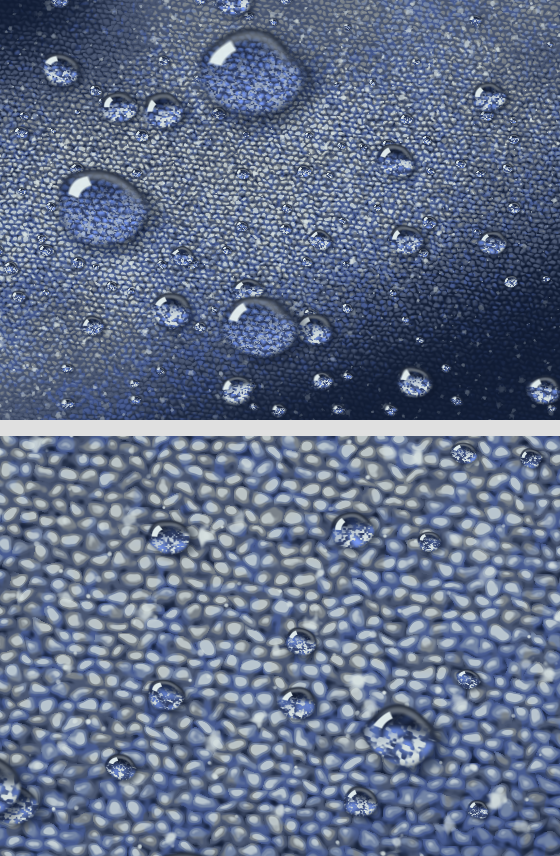
Top: the whole. Bottom: its middle third, enlarged.
A Shadertoy shader for this texture:

```glsl
// Water drops beaded on dark blue woven fabric, with a shallow depth of field.

const vec3 NIGHT = vec3(0.06, 0.105, 0.20);
const vec3 SLATE = vec3(0.29, 0.34, 0.45);
const vec3 STEEL = vec3(0.45, 0.52, 0.65);
const vec3 ASH   = vec3(0.48, 0.51, 0.54);
const vec3 BLUE  = vec3(0.29, 0.37, 0.59);
const vec3 PEARL = vec3(0.84, 0.88, 0.88);

float hash(vec2 p) {
    vec3 a = fract(vec3(p.xyx) * 0.1031);
    a += dot(a, a.yzx + 33.33);
    return fract((a.x + a.y) * a.z);
}

vec2 hash2(vec2 p) {
    return vec2(hash(p + 17.3), hash(p + 71.9));
}

float noise(vec2 p) {
    vec2 i = floor(p), f = fract(p);
    f = f * f * (3.0 - 2.0 * f);
    vec2 e = vec2(0.0, 1.0);
    return mix(mix(hash(i), hash(i + e.yx), f.x),
               mix(hash(i + e.xy), hash(i + e.yy), f.x), f.y);
}

vec2 rotate(vec2 p, float a) {
    float c = cos(a), s = sin(a);
    return vec2(c * p.x - s * p.y, s * p.x + c * p.y);
}

// Staggered rows of uneven yarn bumps, brightest on their upper left
float weave(vec2 p, float blur) {
    vec2 wander = vec2(noise(p * 85.0), noise(p * 85.0 + 40.0)) - 0.5;
    vec2 drift = vec2(noise(p * 17.0 + 9.0), noise(p * 17.0 + 70.0)) - 0.5;
    p = rotate(p, 0.12) + 0.007 * wander + 0.008 * drift;
    vec2 g = p / vec2(0.0158, 0.0122) + 200.0;
    float row = floor(g.y);
    g.x += 0.5 * mod(row, 2.0) + 0.2 * hash(vec2(row, 3.0));
    vec2 id = floor(g);
    float yarn = hash(id);
    vec2 f = fract(g) - 0.5 + 0.16 * (hash2(id) - 0.5);
    f.y += 0.7 * (hash(id + 5.0) - 0.45) * f.x;
    float bump = 1.0 - smoothstep(0.1, 0.62, length(f * vec2(0.95, 1.05)));
    float lit = bump * (0.72 + 0.45 * yarn + 0.9 * f.y - 0.5 * f.x);
    return mix(lit, 0.44, 0.55 * blur);
}

// Broad light: dark lower right, dark upper left corner
float lighting(vec2 p) {
    float lower = smoothstep(-0.30, 0.30, p.y - 0.4 * (p.x - 0.45) - 0.13);
    float corner = smoothstep(0.06, 0.58, distance(p, vec2(0.0, 1.08)));
    vec2 v = (p - vec2(0.45, 0.55)) * vec2(1.3, 2.0);
    float mottle = 0.80 + 0.40 * noise(p * 7.0 + 3.0);
    return 0.10 + lower * corner * mottle * (0.47 + 0.22 * exp(-dot(v, v)));
}

vec3 fabric(vec2 p, float light, float blur) {
    float fiber = 0.6 * noise(p * 210.0) + 0.4 * noise(rotate(p, 0.6) * 130.0 + 30.0) - 0.5;
    float tone = light * (0.46 + 1.15 * weave(p, blur) + 0.75 * fiber * (1.0 - 0.65 * blur));
    float tint = noise(p * 110.0 + 12.0) * 0.6 + noise(p * 5.0) * 0.4;
    vec3 middle = mix(SLATE, BLUE * 0.97, smoothstep(0.56, 0.70, tint));
    vec3 pale = mix(ASH, STEEL, smoothstep(0.42, 0.60, tint));
    vec3 col = mix(NIGHT, middle, smoothstep(0.03, 0.45, tone));
    col = mix(col, pale, smoothstep(0.46, 0.80, tone));
    return mix(col, PEARL, 0.7 * smoothstep(0.86, 1.15, tone));
}

// One drop: cast shadow, lensed cloth, rims and a curved window reflection
vec3 drop(vec3 col, vec2 p, vec2 center, float r, float seed, float soft) {
    vec2 q = (p - center) / r;
    if (dot(q, q) > 4.0) return col;
    q = rotate(q, 0.15 + 0.5 * (seed - 0.5));
    q.y *= 1.2;
    q *= 1.0 + 0.2 * (noise(q * 1.4 + seed * 40.0) - 0.5);
    float d = length(q);
    float edge = 0.06 + soft / r;
    float large = smoothstep(0.05, 0.085, r);

    float shadow = 1.0 - smoothstep(0.7, 1.4, length(q - vec2(0.22, -0.15)));
    col = mix(col, NIGHT * 0.8, 0.6 * shadow);

    // Light gathers at the lower right and breaks into bright flecks
    float glow = smoothstep(-0.8, 0.5, dot(q, vec2(0.4, -0.75)));
    float cloth = weave(center + (p - center) * 0.85, 0.1);
    vec2 fleck = q * mix(4.5, 13.0, large) + seed * 90.0;
    float sparkle = noise(fleck) * 0.5 + noise(fleck * 2.3) * 0.5;
    vec3 body = mix(NIGHT, BLUE, 0.45 + 0.55 * glow) * (0.68 + 0.85 * cloth);
    body = mix(body, STEEL * 1.12, (0.9 - 0.4 * large) * glow * smoothstep(0.32, 0.66, sparkle));
    body = mix(body, PEARL, (1.0 - 0.5 * large) * glow * smoothstep(0.46, 0.72, sparkle));

    float top = smoothstep(0.1, 0.8, q.y);
    float rim = smoothstep(0.8, 1.0, d);
    body = mix(body, NIGHT * 0.7, (1.0 - large) * 0.65 * smoothstep(0.05, 0.5, q.y));
    body = mix(body, ASH, 0.75 * top * smoothstep(0.6, 0.78, d));
    body = mix(body, NIGHT * 0.7, rim * mix(0.2, 0.7, top));

    float turn = abs(atan(q.y, q.x) - 2.65);
    float arc = 1.0 - smoothstep(0.09, 0.09 + edge, abs(d - 0.68));
    arc *= 1.0 - smoothstep(0.38, 0.42 + edge, turn);
    body = mix(body, PEARL * 1.08, 0.95 * arc);
    return mix(col, body, 1.0 - smoothstep(1.0 - edge, 1.0 + edge, d));
}

// Drops jittered on a grid
vec3 scatter(vec3 col, vec2 p, float cell, vec2 radii, float density, float salt, float soft) {
    vec2 home = floor(p / cell);
    for (int k = 0; k < 9; k++) {
        vec2 id = home + vec2(k % 3 - 1, k / 3 - 1);
        vec2 key = id + salt;
        if (hash(key) > density) continue;
        vec2 center = (id + 0.15 + 0.7 * hash2(key)) * cell;
        float size = mix(radii.x, radii.y, hash(key + 31.7));
        col = drop(col, p, center, size, hash(key + 53.1), soft);
    }
    return col;
}

// Tiny bright beads, wider and fainter where out of focus
float glints(vec2 p, float cell, float density, float blur) {
    vec2 home = floor(p / cell);
    float sum = 0.0;
    for (int k = 0; k < 9; k++) {
        vec2 id = home + vec2(k % 3 - 1, k / 3 - 1);
        if (hash(id + 211.0) > density) continue;
        vec2 center = (id + hash2(id + 97.0)) * cell;
        float size = 0.0018 + 0.006 * pow(hash(id + 143.0), 3.0) + 0.002 * blur;
        float ragged = 0.5 + 1.0 * noise(p * 220.0);
        float bead = 1.0 - smoothstep(0.3, 1.2, ragged * distance(p, center) / size);
        sum = max(sum, bead * (0.45 + 0.55 * hash(id + 19.0)));
    }
    return sum * (1.0 - 0.25 * blur);
}

void mainImage(out vec4 fragColor, in vec2 fragCoord) {
    vec2 p = fragCoord / iResolution.y;
    float blur = smoothstep(0.14, 0.55, abs(p.y - 0.52));
    float soft = 0.5 / iResolution.y + 0.005 * blur;
    float light = lighting(p);

    vec3 col = fabric(p, light, blur);
    col = mix(col, PEARL, glints(p, 0.021, 0.32, blur) * min(1.0, 0.25 + 1.2 * light));
    col = scatter(col, p, 0.07, vec2(0.006, 0.018), 0.33, 300.0, soft);
    col = scatter(col, p, 0.175, vec2(0.02, 0.05), 0.5, 500.0, soft);

    // Three large drops in a ring, shrinking as they go round
    for (int i = 0; i < 3; i++) {
        float n = float(i);
        float a = 1.2 + 1.98 * n;
        vec2 center = vec2(0.5, 0.52) + vec2(0.26, 0.33) * vec2(cos(a), sin(a));
        col = drop(col, p, center, 0.125 - 0.018 * n, hash(vec2(n, 7.0)), soft);
    }
    fragColor = vec4(clamp(col, 0.0, 1.0), 1.0);
}
```
